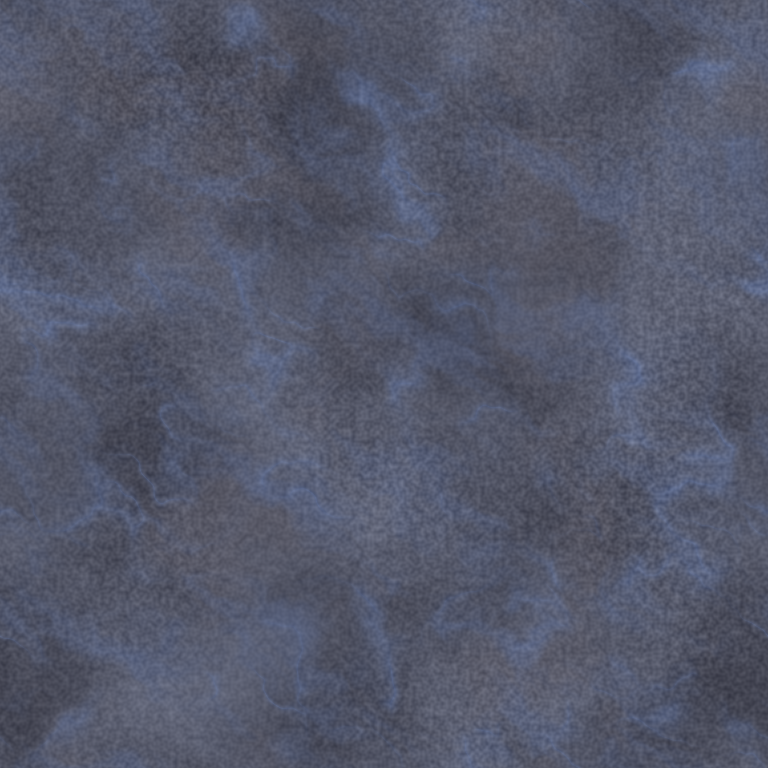
Write a Shadertoy shader that draws this texture.

```glsl
const vec3 DARK_SLATE  = vec3(0.262, 0.268, 0.320);
const vec3 LIGHT_SLATE = vec3(0.385, 0.402, 0.475);
const vec3 WARM_GREY   = vec3(0.385, 0.370, 0.405);
const vec3 HAZE_BLUE   = vec3(0.345, 0.395, 0.530);
const vec3 VEIN_BLUE   = vec3(0.395, 0.475, 0.660);

const float CLOUD_CONTRAST = 0.80;
const float WARM_AMOUNT    = 0.35;
const float HAZE_AMOUNT    = 0.50;
const float VEIN_AMOUNT    = 0.55;
const float VEIN_SHARPNESS = 11.0;
const float WARP_AMOUNT    = 0.035;
const float FINE_GRAIN     = 0.085;
const float COARSE_GRAIN   = 0.065;
const float TAU = 6.28318;

uint scramble(uint h) {
    h = h * 747796405u + 2891336453u;
    h = ((h >> ((h >> 28u) + 4u)) ^ h) * 277803737u;
    return (h >> 22u) ^ h;
}

// Unit gradient of a lattice point, wrapped to the period
vec2 gradientAt(vec2 cell, vec2 period, uint seed) {
    uvec2 c = uvec2(mod(cell, period) + 0.5);
    uint h = scramble(c.x + scramble(c.y + scramble(seed)));
    float angle = TAU * float(h & 65535u) / 65536.0;
    return vec2(cos(angle), sin(angle));
}

// Gradient noise that wraps, about -0.7 to 0.7
float noise(vec2 p, vec2 period, uint seed) {
    vec2 i = floor(p), f = p - i;
    vec2 w = f * f * f * (f * (f * 6.0 - 15.0) + 10.0);
    vec2 e = vec2(1.0, 0.0);
    float a = dot(gradientAt(i, period, seed), f);
    float b = dot(gradientAt(i + e.xy, period, seed), f - e.xy);
    float c = dot(gradientAt(i + e.yx, period, seed), f - e.yx);
    float d = dot(gradientAt(i + e.xx, period, seed), f - e.xx);
    return mix(mix(a, b, w.x), mix(c, d, w.x), w.y);
}

float fbm(vec2 p, vec2 freq, int octaves, uint seed) {
    float sum = 0.0, gain = 1.0;
    for (int k = 0; k < octaves; k++) {
        sum += gain * noise(p * freq, freq, seed + uint(k));
        freq *= 2.0;
        gain *= 0.55;
    }
    return sum;
}

// Whole-number shear: x runs along the falling diagonal, y across it
vec2 diagonal(vec2 p) {
    return vec2(p.x - p.y, 2.0 * p.x + 3.0 * p.y);
}

// Thin broken crests along the zero lines of stretched noise
float veins(vec2 p, vec2 freq, uint seed) {
    float n = fbm(diagonal(p), freq, 2, seed);
    float crest = exp(-VEIN_SHARPNESS * abs(n));
    float patches = fbm(p, vec2(7.0), 2, seed + 9u);
    return crest * smoothstep(-0.05, 0.45, patches);
}

void mainImage(out vec4 fragColor, in vec2 fragCoord) {
    vec2 uv = fragCoord / iResolution.xy;
    vec2 warp = vec2(fbm(uv, vec2(8.0), 4, 11u), fbm(uv, vec2(8.0), 4, 23u));
    vec2 p = uv + WARP_AMOUNT * warp;

    // Cloudy slate ground
    float clouds = fbm(p, vec2(4.0), 6, 31u);
    vec3 color = mix(DARK_SLATE, LIGHT_SLATE, clamp(0.47 + CLOUD_CONTRAST * clouds, 0.0, 1.0));
    float warmth = smoothstep(0.0, 0.5, fbm(p, vec2(5.0), 4, 43u));
    color = mix(color, WARM_GREY, WARM_AMOUNT * warmth);

    // Soft slanted blue haze
    float haze = smoothstep(-0.05, 0.6, fbm(diagonal(p), vec2(4.0, 3.0), 4, 53u));
    color = mix(color, HAZE_BLUE, HAZE_AMOUNT * haze);

    // Two sizes of vein
    float vein = veins(p, vec2(3.0, 2.0), 61u) + 0.8 * veins(p, vec2(5.0, 4.0), 83u);
    color = mix(color, VEIN_BLUE, VEIN_AMOUNT * min(vein, 1.0));

    // Woven grain, stronger in some areas
    float roughness = 0.85 + 0.6 * noise(uv * 4.0, vec2(4.0), 101u);
    float grain = FINE_GRAIN * noise(uv * 190.0, vec2(190.0), 103u)
                + COARSE_GRAIN * noise(uv * 88.0, vec2(88.0), 107u);
    color += roughness * grain;

    fragColor = vec4(color, 1.0);
}
```
